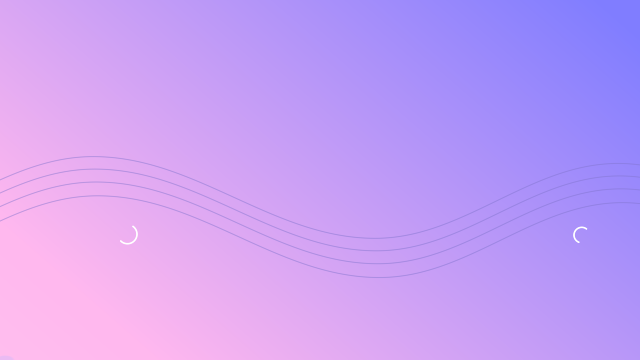
Reproduce this background procedurally as a Shadertoy shader.

```glsl
// A soft diagonal gradient from pink (lower left) to periwinkle (upper right),
// crossed by four thin parallel waves and two small white open rings.
// Waves are joined half cosines; rings are arc distance functions.

const float PI = 3.14159265;

// Coverage of a stroke at distance d from its centre line
float stroke(float d, float halfWidth) {
    float soft = 0.6 / iResolution.y;
    return 1.0 - smoothstep(halfWidth - soft, halfWidth + soft, d);
}

// Height of the top wave: half cosines joined at crest, trough and crest
float waveHeight(float x) {
    float phase = (x - 0.259) / (x < 0.259 ? 0.722 : 0.783);
    float amplitude = 0.1135;
    if (x > 1.042) {
        phase = 1.0 + (x - 1.042) / 0.675;
        amplitude = 0.104;
    }
    return 0.338 + amplitude * (1.0 + cos(PI * phase));
}

// Distance to an arc centred on direction 'middle', spanning 'spread' each side
float arcDistance(vec2 p, float radius, float middle, float spread) {
    float c = cos(middle), s = sin(middle);
    p = vec2(c * p.x + s * p.y, abs(c * p.y - s * p.x));
    if (atan(p.y, p.x) < spread) return abs(length(p) - radius);
    return length(p - radius * vec2(cos(spread), sin(spread)));
}

void mainImage(out vec4 fragColor, in vec2 fragCoord) {
    vec2 p = fragCoord / iResolution.y;

    // Diagonal gradient, slightly paler in the lower left corner
    float along = dot(p, vec2(0.87, 1.0));
    vec3 color = mix(vec3(1.0, 0.72, 0.935), vec3(0.5, 0.49, 1.0),
                     clamp((along - 0.38) / 2.07, 0.0, 1.0));
    color.g += 0.02 * (1.0 - smoothstep(0.0, 0.4, along));

    // Faint lilac spot on the bottom edge
    float spot = length((p - vec2(0.014, 0.0)) / vec2(0.026, 0.013));
    color = mix(color, vec3(0.88, 0.73, 0.96), 0.7 * (1.0 - smoothstep(0.75, 1.1, spot)));

    // Four waves, each a little lower and further right
    for (int i = 0; i < 4; i++) {
        float n = float(i);
        float x = p.x - 0.004 * n;
        float slope = (waveHeight(x + 0.002) - waveHeight(x - 0.002)) / 0.004;
        float y = waveHeight(x) - 0.0345 * n - 0.0002 * n * n * n;
        float d = abs(p.y - y) / sqrt(1.0 + slope * slope);
        color = mix(color, vec3(0.5, 0.45, 0.8), 0.45 * stroke(d, 0.0015));
    }

    // Two open rings
    float rings = min(
        arcDistance(p - vec2(0.354, 0.3495), 0.0265, radians(-40.0), radians(94.0)),
        arcDistance(p - vec2(1.616, 0.347), 0.0215, radians(150.0), radians(97.0)));
    color = mix(color, vec3(1.0), stroke(rings, 0.0023));

    fragColor = vec4(color, 1.0);
}
```
